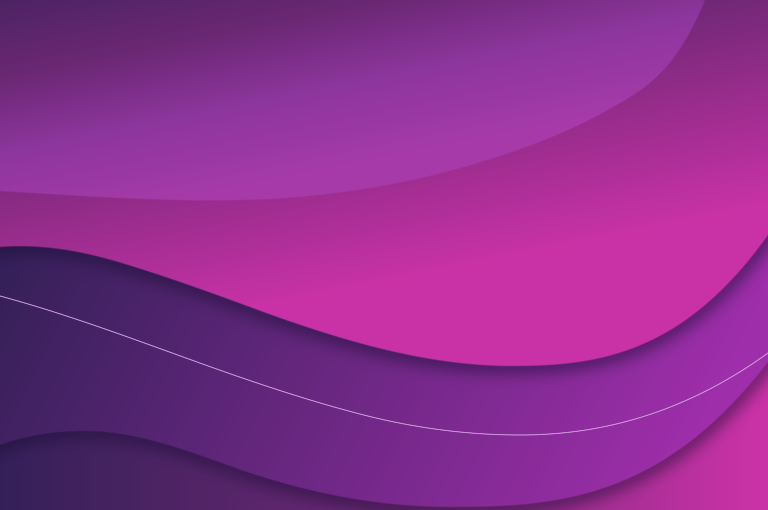
Give the GLSL for this background, as a Shadertoy shader.

```glsl
// Layered paper-like waves in violet and magenta, crossed by one thin pale line.
// Each edge is a smooth cubic spline; sheets are painted back to front with
// tilted gradients, and upper sheets drop a soft shadow on those below.

#define ASPECT 1.506
#define SHADOW_SIZE 0.034
#define SHADOW_DEPTH 0.42
#define LINE_HALF_WIDTH 0.0011
#define LINE_OPACITY 0.85
#define SHEET_TILT 0.2
#define BAND_TILT 0.5

const vec3 INDIGO  = vec3(0.205, 0.125, 0.345);
const vec3 PLUM    = vec3(0.415, 0.153, 0.450);
const vec3 VIOLET  = vec3(0.550, 0.210, 0.612);
const vec3 ORCHID  = vec3(0.647, 0.228, 0.660);
const vec3 PURPLE  = vec3(0.620, 0.180, 0.667);
const vec3 MAGENTA = vec3(0.790, 0.196, 0.653);
const vec3 SHADE   = vec3(0.110, 0.050, 0.210);
const vec3 PALE    = vec3(0.830, 0.640, 0.880);

// Spline knots: x, height, slope (canvas height = 1)
const vec3 SHEET_EDGE[5] = vec3[5](
    vec3(0.0, 0.6255, -0.06), vec3(0.4216, 0.6069, 0.0), vec3(0.9804, 0.6941, 0.33),
    vec3(1.2157, 0.798, 0.6), vec3(1.3824, 1.0, 2.44));
const vec3 BAND_TOP[5] = vec3[5](
    vec3(0.0, 0.5157, 0.08), vec3(0.2353, 0.4853, -0.3), vec3(0.49, 0.398, -0.37),
    vec3(1.004, 0.2824, 0.0), vec3(1.506, 0.5392, 1.4));
const vec3 THIN_LINE[5] = vec3[5](
    vec3(0.0, 0.4196, -0.27), vec3(0.392, 0.2882, -0.36), vec3(0.7059, 0.1882, -0.26),
    vec3(1.02, 0.1471, 0.0), vec3(1.506, 0.3078, 0.72));
const vec3 BAND_BOTTOM[5] = vec3[5](
    vec3(0.0, 0.1275, 0.36), vec3(0.1667, 0.1549, 0.0), vec3(0.451, 0.0863, -0.36),
    vec3(0.8824, 0.0059, 0.0), vec3(1.506, 0.2902, 1.3));

// Approximate signed distance to a cubic spline, positive above it
float heightAbove(vec2 p, vec3 knots[5]) {
    vec3 a = knots[0], b = knots[1];
    for (int i = 1; i < 4; i++) {
        if (p.x > knots[i].x) { a = knots[i]; b = knots[i + 1]; }
    }
    float span = b.x - a.x, rise = b.y - a.y;
    float t = (p.x - a.x) / span;
    float c1 = span * a.z;
    float c2 = 3.0 * rise - span * (2.0 * a.z + b.z);
    float c3 = span * (a.z + b.z) - 2.0 * rise;
    float y = a.y + t * (c1 + t * (c2 + t * c3));
    float slope = (c1 + t * (2.0 * c2 + 3.0 * t * c3)) / span;
    return (p.y - y) / sqrt(1.0 + slope * slope);
}

// Linear ramp from 0 to 1 between two positions
float ramp(float from, float to, float x) {
    return clamp((x - from) / (to - from), 0.0, 1.0);
}

// Darken a sheet just below the edge that lies over it
vec3 castShadow(vec3 color, float above) {
    float d = max(-above, 0.0) / SHADOW_SIZE;
    return mix(color, SHADE, SHADOW_DEPTH * exp(-2.0 * d * d));
}

void mainImage(out vec4 fragColor, in vec2 fragCoord) {
    vec2 p = fragCoord / iResolution.xy * vec2(ASPECT, 1.0);
    float pixel = 1.0 / iResolution.y;
    float depth = 1.0 - p.y;

    float overSheet = heightAbove(p, SHEET_EDGE);
    float overBand = heightAbove(p, BAND_TOP);
    float overLine = heightAbove(p, THIN_LINE);
    float overFloor = heightAbove(p, BAND_BOTTOM);

    // Floor: horizontal ramp from indigo through plum to magenta
    vec3 color = mix(INDIGO, PLUM, ramp(0.0, 0.72, p.x));
    color = mix(color, MAGENTA, ramp(0.72, 1.48, p.x));
    color = castShadow(color, overFloor);

    // Purple band with its shadow and thin line
    vec3 band = mix(INDIGO, PURPLE, ramp(0.26, 1.79, p.x + BAND_TILT * depth));
    band = castShadow(band, overBand);
    color = mix(color, band, smoothstep(-pixel, pixel, overFloor));
    float line = 1.0 - smoothstep(-0.5 * pixel, 0.5 * pixel, abs(overLine) - LINE_HALF_WIDTH);
    color = mix(color, PALE, line * LINE_OPACITY);

    // Magenta sheet
    float along = depth + SHEET_TILT * p.x;
    vec3 magentaSheet = mix(PLUM, MAGENTA, ramp(0.25, 0.71, along));
    color = mix(color, magentaSheet, smoothstep(-pixel, pixel, overBand));

    // Upper violet sheet
    vec3 upper = mix(mix(INDIGO, PLUM, 0.45), PLUM, ramp(0.0, 0.15, along));
    upper = mix(upper, VIOLET, ramp(0.15, 0.3, along));
    upper = mix(upper, ORCHID, ramp(0.3, 0.46, along));
    color = mix(color, upper, smoothstep(-pixel, pixel, overSheet));

    fragColor = vec4(color, 1.0);
}
```
